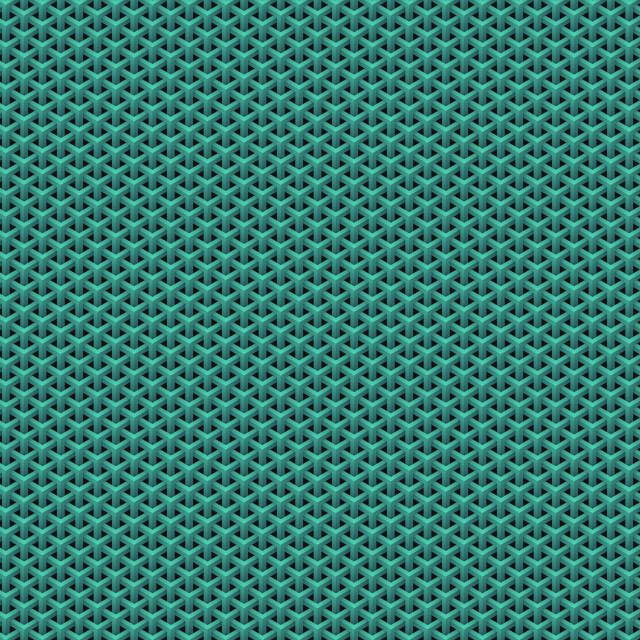
Write a WebGL 2 fragment shader that draws this pattern.

```glsl
#version 300 es
precision highp float;

uniform vec2 u_resolution;
out vec4 outColor;

const float ROW_PITCH = 0.03308;            // vertical repeat, in canvas heights
const vec2 ANCHOR = vec2(0.4388, 0.5788);   // one junction of the lattice
const float HALF_WIDTH = 0.183;             // half bar width, in row pitches
const float HIDDEN_AT = 0.8;                // where a bar slips under its neighbour
const vec3 HOLE = vec3(0.075, 0.068, 0.07);

// Bar directions: up-right, up-left, down
const vec2 ARMS[3] = vec2[3](vec2(0.866025, 0.5), vec2(-0.866025, 0.5), vec2(0.0, -1.0));

// Face colours at the junction and at the far end: top, left, right
const vec3 NEAR_TONE[3] = vec3[3](
    vec3(0.30, 0.84, 0.70), vec3(0.24, 0.64, 0.56), vec3(0.21, 0.53, 0.48));
const vec3 FAR_TONE[3] = vec3[3](
    vec3(0.22, 0.55, 0.50), vec3(0.16, 0.39, 0.39), vec3(0.13, 0.33, 0.35));

// Offset from the nearest point of a triangular lattice
vec2 latticeOffset(vec2 p) {
    vec2 cell = vec2(sqrt(3.0), 1.0);
    vec2 a = mod(p + 0.5 * cell, cell) - 0.5 * cell;
    vec2 b = mod(p, cell) - 0.5 * cell;
    return dot(a, a) < dot(b, b) ? a : b;
}

// Index of the bar direction closest to d
int closestArm(vec2 d) {
    int best = 0;
    for (int i = 1; i < 3; i++) {
        if (dot(d, ARMS[i]) > dot(d, ARMS[best])) best = i;
    }
    return best;
}

// Colour of one face, fading along the bar into a contact shadow
vec3 faceColor(int face, float along) {
    vec3 tone = mix(NEAR_TONE[face], FAR_TONE[face], clamp(along / HIDDEN_AT, 0.0, 1.0));
    return tone * (1.0 - 0.22 * smoothstep(0.6, 0.85, along));
}

// Paints a two-faced bar that starts at d = 0 and follows the given arm
vec3 paintBar(vec3 under, vec2 d, int arm, float blur) {
    vec2 axis = ARMS[arm];
    float along = dot(d, axis);
    float across = axis.x * d.y - axis.y * d.x;
    vec3 rightSide = faceColor((arm + 2) % 3, along);
    vec3 leftSide = faceColor(arm, along);
    vec3 bar = mix(rightSide, leftSide, smoothstep(-blur, blur, across));
    float coverage = 1.0 - smoothstep(-blur, blur, abs(across) - HALF_WIDTH);
    return mix(under, bar, coverage);
}

void main() {
    vec2 uv = gl_FragCoord.xy / u_resolution.y;
    float blur = 0.7 / (u_resolution.y * ROW_PITCH);
    vec2 d = latticeOffset((uv - ANCHOR) / ROW_PITCH);

    // Incoming bar from a neighbour, tucked below this junction
    int incoming = closestArm(-d);
    vec3 color = paintBar(HOLE, d + ARMS[incoming], incoming, blur);

    // Outgoing bar of this junction lies on top
    color = paintBar(color, d, closestArm(d), blur);

    outColor = vec4(color, 1.0);
}
```
